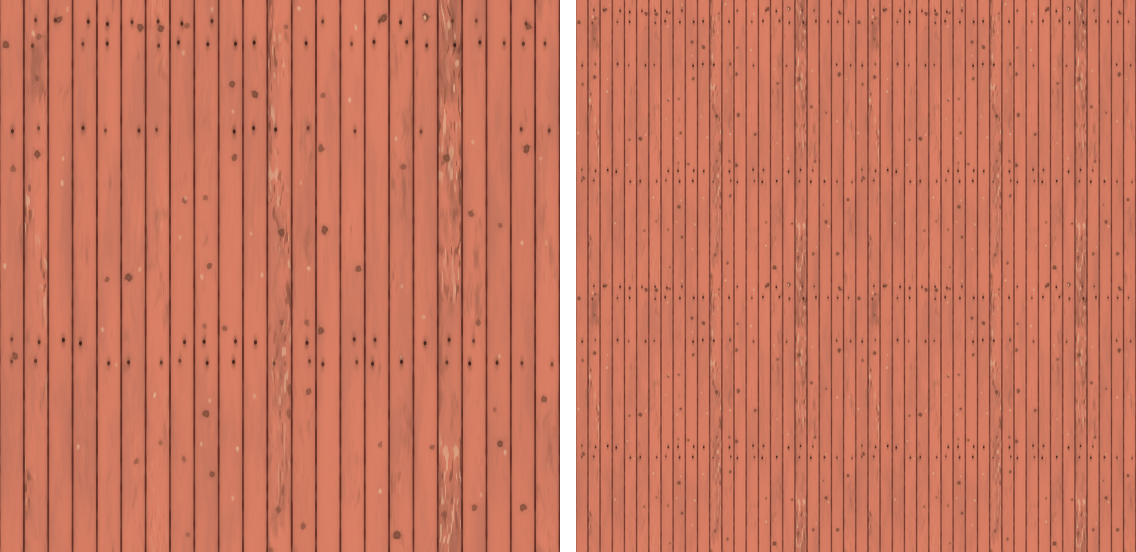
Left: one tile. Right: repeated 2 by 2.
Give the GLSL for this texture, as a Shadertoy shader.

```glsl
const float PLANKS = 23.0;
const float GROOVE_SHIFT = 0.02;       // in plank widths, as are the sizes below
const float GROOVE_HALF_WIDTH = 0.034;
const float KNOT_RADIUS = 0.14;
const float KNOT_ROWS = 9.0, KNOT_CHANCE = 0.3;
const float CHIP_ROWS = 13.0, CHIP_CHANCE = 0.14;
const float NAIL_CHANCE = 0.72;
const vec3 PAINT = vec3(0.85, 0.495, 0.392);
const vec3 FADED = vec3(0.775, 0.46, 0.372);
const vec3 WEATHERED = vec3(0.59, 0.365, 0.29);
const vec3 BARE_WOOD = vec3(0.87, 0.66, 0.53);
const vec3 STAIN = vec3(0.44, 0.27, 0.20);
const vec3 IRON = vec3(0.25, 0.13, 0.10);
const vec3 GROOVE = vec3(0.38, 0.18, 0.145);
const float NAIL_ROWS[5] = float[5](0.960, 0.921, 0.765, 0.382, 0.343);
// Amount of weathering of each plank, left to right
const float WEAR[23] = float[23](0.35, 0.95, 0.25, 0.5, 0.3, 0.5, 0.55, 0.25,
    0.5, 0.15, 0.3, 0.85, 0.5, 0.1, 0.4, 0.2, 0.65, 0.35, 1.0, 0.5, 0.35, 0.1, 0.5);

float hash(vec2 p) {
    vec3 q = fract(p.xyx * vec3(0.1031, 0.1030, 0.0973));
    q += dot(q, q.yzx + 33.33);
    return fract((q.x + q.y) * q.z);
}

// Value noise that wraps vertically after a whole number of cells
float noise(vec2 p, float period) {
    vec2 i = floor(p), f = fract(p);
    f = f * f * (3.0 - 2.0 * f);
    float y0 = mod(i.y, period), y1 = mod(i.y + 1.0, period);
    return mix(mix(hash(vec2(i.x, y0)), hash(vec2(i.x + 1.0, y0)), f.x),
               mix(hash(vec2(i.x, y1)), hash(vec2(i.x + 1.0, y1)), f.x), f.y);
}

float fbm(vec2 p, float period) {
    float sum = 0.0, gain = 0.53;
    for (int i = 0; i < 4; i++) {
        sum += gain * noise(p, period);
        p *= 2.0;
        period *= 2.0;
        gain *= 0.5;
    }
    return sum;
}

// Offset from the spot in this cell of the plank (xy) and its strength (z)
vec3 scatter(float x, float v, float plank, float rows, float chance, float seed, float aspect) {
    float t = v * rows;
    vec2 id = vec2(plank + seed, mod(floor(t), rows) + 3.0 * seed);
    vec2 centre = 0.2 + 0.6 * vec2(hash(id + 5.3), hash(id + 11.7));
    vec2 offset = vec2(x - centre.x, (fract(t) - centre.y) * PLANKS / (rows * aspect));
    return vec3(offset, step(hash(id), chance) * mix(0.4, 1.0, hash(id + 23.1)));
}

void mainImage(out vec4 fragColor, in vec2 fragCoord) {
    vec2 uv = fragCoord / iResolution.xy;
    float aspect = iResolution.x / iResolution.y;
    float pixel = PLANKS / iResolution.x;
    float across = uv.x * PLANKS + GROOVE_SHIFT;
    float plank = mod(floor(across), PLANKS);
    float x = fract(across), v = uv.y;
    float wear = WEAR[int(plank)];
    float seed = plank * 37.0;

    // Paint tone and fine grain
    float wavyX = x + 0.22 * (noise(vec2(x * 2.0 + seed, v * 26.0), 26.0) - 0.5);
    float tone = fbm(vec2(x * 1.3 + seed, v * 5.0), 5.0);
    float grain = fbm(vec2(wavyX * 8.0 + seed, v * 18.0), 18.0);
    vec3 color = mix(PAINT, FADED, smoothstep(0.42, 0.78, 0.6 * tone + 0.4 * grain + 0.1 * wear));
    color *= 1.0 + 0.035 * (hash(vec2(plank, 7.0)) - 0.5) + 0.05 * (grain - 0.5);

    // Weathered patches, cracks and flaked paint
    float patches = fbm(vec2(x * 1.6 + seed + 9.0, v * 9.0), 9.0);
    float streaks = fbm(vec2(wavyX * 7.0 + seed + 5.0, v * 30.0), 30.0);
    float weather = smoothstep(0.0, 0.3, 0.6 * patches + 0.4 * streaks - 0.71 + 0.27 * wear);
    color = mix(color, WEATHERED, 0.6 * weather);
    float fibre = noise(vec2(wavyX * 13.0 + seed, v * 44.0), 44.0);
    float flaking = smoothstep(0.45, 0.66, fbm(vec2(x + seed + 3.0, v * 8.0), 8.0))
                  * smoothstep(0.4, 0.95, wear);
    color = mix(color, STAIN, 0.55 * flaking * smoothstep(0.35, 0.12, fibre));
    color = mix(color, BARE_WOOD, 0.8 * flaking * smoothstep(0.66, 0.86, fibre));

    // Knots: soft halo, dark rim and browner heart
    vec3 knot = scatter(x, v, plank, KNOT_ROWS, KNOT_CHANCE, 41.0, aspect);
    float ragged = 0.7 + 0.6 * noise(vec2(x * 9.0 + seed, v * 200.0), 200.0);
    float r = length(knot.xy * vec2(1.0, 0.85)) * ragged / (KNOT_RADIUS * (0.5 + 0.6 * knot.z));
    color = mix(color, WEATHERED, 0.55 * knot.z * exp(-0.7 * r * r));
    color = mix(color, STAIN, 0.8 * knot.z * smoothstep(1.1, 0.65, r));
    color = mix(color, WEATHERED, 0.6 * knot.z * smoothstep(0.55, 0.15, r));

    // Small chips of bare wood
    vec3 chip = scatter(x, v, plank, CHIP_ROWS, CHIP_CHANCE, 83.0, aspect);
    float chipDistance = length(chip.xy * vec2(1.0, 0.6)) * ragged;
    color = mix(color, BARE_WOOD, chip.z * smoothstep(0.09, 0.03, chipDistance));

    // Rows of nails with stains drawn out along the grain
    for (int i = 0; i < 5; i++) {
        vec2 id = vec2(plank + 3.0, float(i) * 13.0 + 2.0);
        float strength = step(hash(id), NAIL_CHANCE) * mix(0.45, 1.0, hash(id + 4.7));
        float nailX = mix(0.26, 0.74, hash(id + 9.1));
        float nailY = NAIL_ROWS[i] + 0.008 * (hash(id + 15.3) - 0.5);
        vec2 d = vec2(x - nailX, (fract(v - nailY + 0.5) - 0.5) * PLANKS / aspect);
        vec2 s = d / vec2(0.085, 0.24);
        color = mix(color, STAIN, 0.65 * strength * exp(-dot(s, s) * ragged));
        color = mix(color, IRON, strength * smoothstep(0.085, 0.03, length(d * vec2(1.0, 0.7))));
    }

    // Grooves between planks, with shaded edges
    float edge = min(x, 1.0 - x);
    float roughness = noise(vec2(floor(across + 0.5) - PLANKS * floor((across + 0.5) / PLANKS), v * 60.0), 60.0);
    float halfWidth = GROOVE_HALF_WIDTH * (0.85 + 0.3 * roughness);
    color *= 1.0 - 0.22 * exp(-edge * 16.0);
    float soft = max(0.6 * pixel, 0.012);
    color = mix(color, GROOVE, (0.8 + 0.2 * roughness) * (1.0 - smoothstep(halfWidth - soft, halfWidth + soft, edge)));

    fragColor = vec4(clamp(color, 0.0, 1.0), 1.0);
}
```
